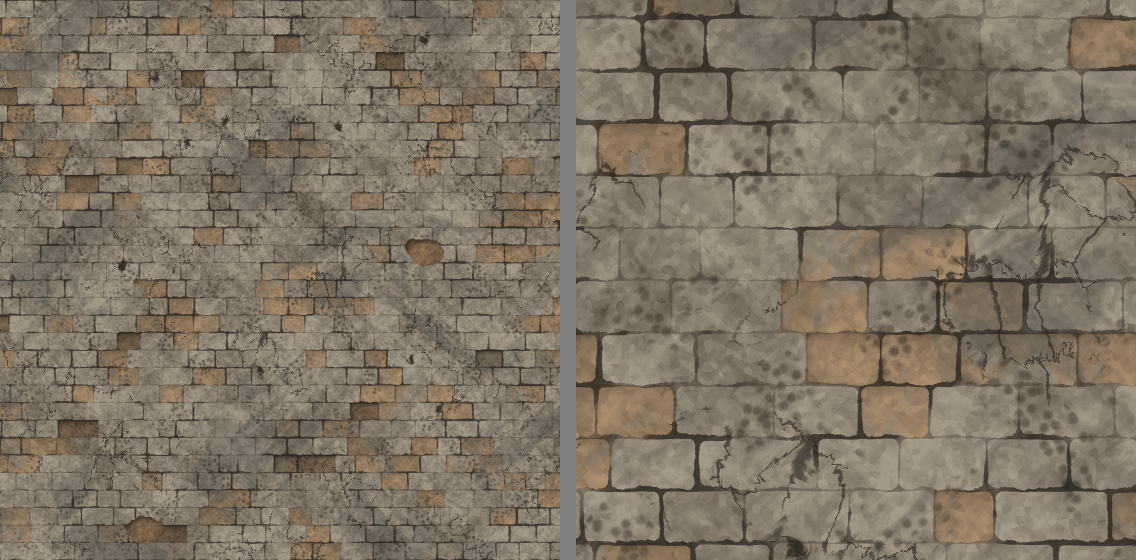
Left, the full canvas; right, a detail of the centre.
Reproduce this texture procedurally as a Shadertoy shader.

```glsl
// Weathered wall of thin-jointed stone blocks: 32 courses of about 19 blocks.
// Jittered joints give the layout; layered sines stain and erode the faces,
// and cellular noise adds grain, pits and cracks.
const float COURSES = 32.0;
const float BLOCKS = 19.0;
const vec3 PALE = vec3(0.61, 0.57, 0.505);
const vec3 SHADE = vec3(0.42, 0.38, 0.33);
const vec3 OCHRE = vec3(0.56, 0.45, 0.33);
const vec3 SOOT = vec3(0.38, 0.36, 0.325);
const vec3 DARK = vec3(0.17, 0.145, 0.12);

struct Stone {
    vec2 id;
    float left;   // distance from the left joint
    float top;    // distance from the upper joint
    float edge;   // distance from the nearest joint, rounded at corners
};

float hash(vec2 p) {
    vec3 q = fract(p.xyx * 0.1031);
    q += dot(q, q.yzx + 33.33);
    return fract((q.x + q.y) * q.z);
}

// Warped, rotated sine octaves, roughly -1 to 1
float layeredSines(vec2 p) {
    float sum = 0.0, amp = 0.5;
    for (int i = 0; i < 6; i++) {
        p += 0.7 * sin(p.yx * 1.3 + vec2(1.7, 4.1) + float(i));
        sum += amp * sin(p.x) * cos(p.y);
        p = mat2(1.4, 1.1, -1.1, 1.4) * p;
        amp *= 0.62;
    }
    return sum;
}

// Nearest distance, second distance and random value of the nearest cell
vec3 cellular(vec2 p) {
    vec2 base = floor(p);
    vec3 best = vec3(9.0, 9.0, 0.0);
    for (int i = 0; i < 9; i++) {
        vec2 cell = base + vec2(i % 3 - 1, i / 3 - 1);
        vec2 seed = cell + vec2(hash(cell), hash(cell + 57.3));
        float d = distance(p, seed);
        if (d < best.x) best = vec3(d, best.x, hash(cell + 113.7));
        else best.y = min(best.y, d);
    }
    return best;
}

float jointAt(float column, float course) {
    return column + 0.5 * (hash(vec2(column, course) + 40.0) - 0.5);
}

Stone findStone(vec2 uv) {
    float course = floor(uv.y * COURSES);
    float x = uv.x * BLOCKS + 0.5 * mod(course, 2.0) + 0.4 * hash(vec2(course, 7.0));
    float column = floor(x);
    if (x < jointAt(column, course)) column -= 1.0;
    else if (x > jointAt(column + 1.0, course)) column += 1.0;
    float left = (x - jointAt(column, course)) / BLOCKS;
    float right = (jointAt(column + 1.0, course) - x) / BLOCKS;
    float bottom = fract(uv.y * COURSES) / COURSES;
    float top = 1.0 / COURSES - bottom;
    float corner = 0.005;
    vec2 inset = max(corner - vec2(min(left, right), min(top, bottom)), 0.0);
    return Stone(vec2(column, course) + 20.0, left, top, corner - length(inset));
}

void mainImage(out vec4 fragColor, in vec2 fragCoord) {
    vec2 uv = fragCoord / iResolution.xy;
    float aa = 0.7 / iResolution.y;
    // Noise from broad stains down to grain
    float broad = layeredSines(uv * 14.0);
    float blotch = layeredSines(uv * 38.0 + 5.0);
    float fine = layeredSines(uv * 150.0 + 9.0);
    float wear = smoothstep(-0.35, 0.45, layeredSines(uv * 24.0 + 20.0));
    float grain = cellular(uv * 230.0).z - 0.5;
    // Block faces
    Stone stone = findStone(uv + 0.0012 * vec2(blotch, fine));
    float tone = 0.68 + 0.38 * (hash(stone.id) - 0.5) + 0.32 * broad
               + 0.42 * blotch + 0.35 * fine + 0.4 * grain;
    vec3 color = mix(SHADE, PALE, clamp(tone, -0.3, 1.15));
    // Clustered blocks that have lost their pale skin, some of them recessed
    float cluster = 0.4 * layeredSines(stone.id * vec2(0.5, 0.35));
    float recess = step(0.965, hash(stone.id + 11.0));
    float bare = max(recess, step(0.82, hash(stone.id + 3.0) + cluster));
    bare *= smoothstep(-0.5, 0.0, blotch + 0.3 * fine + recess);
    color = mix(color, OCHRE * (0.75 + 0.35 * tone), bare * 0.75) * (1.0 - 0.2 * recess);
    // Cool grey soot
    float soot = smoothstep(0.2, 0.5, layeredSines(uv * vec2(11.0, 13.0) + 3.0) + 0.35 * blotch);
    color = mix(color, SOOT * (0.85 + 0.25 * tone), 0.6 * soot);
    // Rough flaked zones, cracks and scattered deep pits
    float rough = smoothstep(0.1, 0.5, layeredSines(uv * 40.0 + 40.0));
    float pores = 1.0 - smoothstep(0.15, 0.45, cellular(uv * 110.0).x);
    color = mix(color, DARK, 0.4 * rough * pores);
    vec3 web = cellular(uv * 26.0 + 0.25 * vec2(blotch, fine));
    float crack = 1.0 - smoothstep(0.015, 0.06, web.y - web.x);
    color = mix(color, DARK, 0.65 * crack * smoothstep(0.2, 0.4, layeredSines(uv * 17.0 + 60.0)));
    vec3 pit = cellular(uv * vec2(14.0, 10.0));
    float hole = step(0.9, pit.z) * (1.0 - smoothstep(0.04, 0.12, pit.x + 0.1 * fine));
    color = mix(color, DARK, 0.85 * hole);
    // Joints, and the shade thrown into recessed blocks from upper left
    float width = mix(0.0006, 0.0022, wear * hash(stone.id + 29.0));
    float joint = 1.0 - smoothstep(width - aa, width + aa, stone.edge + 0.0007 * fine);
    float shadow = exp(-stone.top / 0.004) + 0.6 * exp(-stone.left / 0.003);
    color = mix(color, DARK, joint * mix(0.25, 0.8, wear));
    color = mix(color, DARK, min(shadow * (0.85 * recess + 0.3 * bare), 0.9));
    // Two broken-out hollows, half a canvas apart
    for (int i = 0; i < 2; i++) {
        vec2 offset = (uv - vec2(0.757, 0.55) + 0.497 * float(i)) / vec2(0.037, 0.027);
        float d = length(offset) + 0.25 * blotch + 0.1 * fine;
        float rim = smoothstep(0.55, 1.0, d) * smoothstep(-0.3, 0.8, offset.y - offset.x * 0.4);
        vec3 core = mix(OCHRE * (0.55 + 0.35 * tone), DARK, 0.8 * rim);
        color = mix(color, core, 1.0 - smoothstep(0.92, 1.0, d));
    }
    fragColor = vec4(clamp(color, 0.0, 1.0), 1.0);
}
```
